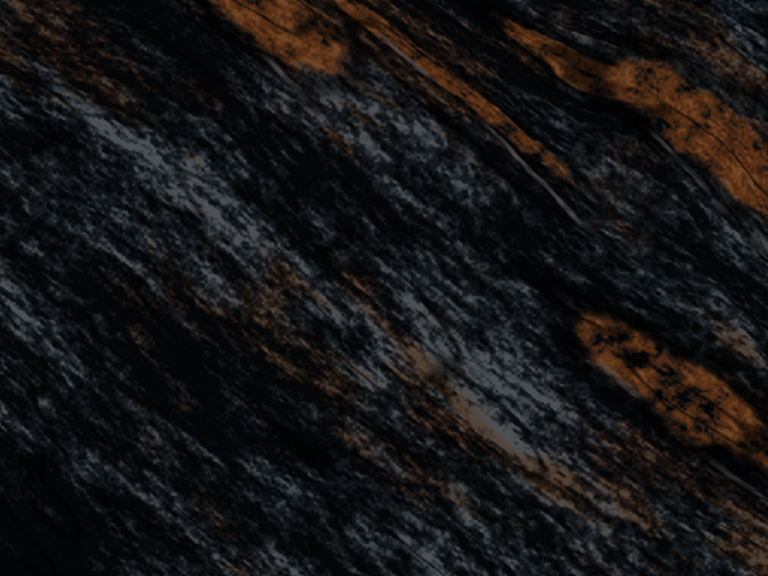
Reproduce this texture procedurally as a Shadertoy shader.

```glsl
const float GRAIN_ANGLE = 0.66;                 // downward tilt of the fibres
const vec3 BLACK  = vec3(0.017, 0.020, 0.028);
const vec3 SLATE  = vec3(0.105, 0.128, 0.150);
const vec3 SILVER = vec3(0.300, 0.315, 0.335);
const vec3 UMBER  = vec3(0.155, 0.105, 0.075);
const vec3 TAUPE  = vec3(0.320, 0.255, 0.205);
const vec3 RUST   = vec3(0.330, 0.175, 0.075);
const vec3 OCHRE  = vec3(0.440, 0.270, 0.140);
const vec3 SEAM   = vec3(0.300, 0.290, 0.300);
const vec2 FIBRE_FREQ = vec2(17.0, 85.0);
const vec2 GRAIN_FREQ = vec2(65.0, 165.0);
const float SPECK_FREQ = 190.0;
const float CALM_WARP = 0.05;
const float FOLD_WARP = 0.15;

// Lenses along the grain: centre (along, across), half length, half width
const int LENS_COUNT = 5;
const vec4 LENSES[LENS_COUNT] = vec4[](
    vec4(-0.22, 1.04, 0.15, 0.060),
    vec4( 0.12, 1.15, 0.31, 0.026),
    vec4( 0.24, 1.34, 0.15, 0.032),
    vec4( 0.52, 1.36, 0.21, 0.075),
    vec4( 0.76, 0.97, 0.25, 0.048));
const vec4 PALE_PATCH = vec4(0.53, 0.80, 0.20, 0.065);

float hash(vec2 p) {
    return fract(sin(dot(p, vec2(127.1, 311.7))) * 43758.5453);
}

float noise(vec2 p) {
    vec2 i = floor(p), f = fract(p);
    f = f * f * (3.0 - 2.0 * f);
    return mix(mix(hash(i), hash(i + vec2(1, 0)), f.x),
               mix(hash(i + vec2(0, 1)), hash(i + vec2(1, 1)), f.x), f.y);
}

float fbm(vec2 p) {
    float sum = 0.0, amp = 0.533;
    for (int i = 0; i < 4; i++) {
        sum += amp * noise(p);
        p = p * 2.03 + vec2(17.3, 9.1);
        amp *= 0.5;
    }
    return sum;
}

float lensRadius(vec2 q, vec4 lens) {
    return length((q - lens.xy) / lens.zw);
}

// Rotates to (along, across) the grain and folds the flow
vec2 flowCoords(vec2 p) {
    float c = cos(GRAIN_ANGLE), s = sin(GRAIN_ANGLE);
    vec2 q = vec2(c * p.x - s * p.y, s * p.x + c * p.y);
    float fold = mix(CALM_WARP, FOLD_WARP, smoothstep(0.8, 1.3, q.y));
    q.y += fold * (noise(q * vec2(3.0, 4.0) + 4.7) - 0.5);
    q.y += 0.25 * fold * (fbm(q * vec2(7.0, 12.0) + 31.0) - 0.5);
    return q;
}

void mainImage(out vec4 fragColor, in vec2 fragCoord) {
    vec2 p = fragCoord / iResolution.y;
    vec2 q = flowCoords(p);

    // Layered texture, from broad bands to fine specks
    float bands = fbm(q * vec2(3.0, 11.0) + 8.0);
    float strands = noise(q * vec2(6.0, 38.0) + 2.0);
    float fibre = noise(q * FIBRE_FREQ);
    float grain = noise(q * GRAIN_FREQ + 13.0);
    float speck = noise(p * SPECK_FREQ);
    float light = 0.34 * bands + 0.13 * strands + 0.20 * fibre
                + 0.20 * grain + 0.13 * speck;

    // Broad light: pale patch, dim lower left corner
    float ragged = 0.9 * (fbm(q * vec2(9.0, 20.0)) - 0.5);
    float patchMask = 1.0 - smoothstep(0.5, 1.2, lensRadius(q, PALE_PATCH) + ragged);
    light += 0.075 * patchMask + 0.12 * (fbm(q * vec2(2.0, 4.5) + 50.0) - 0.5);
    light -= 0.10 * (1.0 - smoothstep(0.05, 0.55, length(p)));

    // Cool and warm minerals
    float warmth = fbm(q * vec2(2.2, 7.0) + 21.0) + 0.22 * (q.y - 0.82)
                 + 0.22 * (noise(q * vec2(12.0, 55.0) + 70.0) - 0.5);
    float warm = smoothstep(0.47, 0.64, warmth) * (1.0 - 0.8 * patchMask);
    vec3 mid = mix(SLATE, UMBER, warm);
    vec3 high = mix(SILVER, TAUPE, warm);
    vec3 color = mix(BLACK, mid, smoothstep(0.40, 0.62, light));
    color = mix(color, high, smoothstep(0.54, 0.72, light));

    // Rusty lenses with dark rims and broken pale seams
    float mottle = fbm(p * vec2(26.0, 32.0));
    float ore = 0.45 * mottle + 0.20 * bands + 0.20 * grain + 0.15 * speck;
    vec3 rust = mix(BLACK, UMBER, smoothstep(0.30, 0.42, ore));
    rust = mix(rust, RUST, smoothstep(0.38, 0.54, ore));
    rust = mix(rust, OCHRE, smoothstep(0.52, 0.68, ore));
    for (int i = 0; i < LENS_COUNT; i++) {
        vec4 lens = LENSES[i];
        float r = lensRadius(q, lens) + ragged;
        float rim = smoothstep(0.8, 1.05, r) * (1.0 - smoothstep(1.1, 1.6, r));
        color *= 1.0 - 0.55 * rim;
        color = mix(color, rust, 1.0 - smoothstep(0.72, 1.02, r));

        float along = (q.x - lens.x - 0.06) / lens.z;
        float offset = abs(q.y - lens.y + 1.15 * lens.w + 0.02 * along);
        float seam = (1.0 - smoothstep(0.002, 0.007, offset))
                   * (1.0 - smoothstep(0.6, 1.1, abs(along)))
                   * smoothstep(0.38, 0.60, noise(q * vec2(8.0, 14.0) + float(i) * 7.0));
        color = mix(color, SEAM * (0.55 + 0.7 * grain), 0.75 * seam);
    }

    // Dark hairline cracks along the grain
    float crack = abs(noise(q * vec2(4.0, 26.0) + 90.0) - 0.5);
    color *= mix(0.45, 1.0, smoothstep(0.0, 0.07, crack));

    fragColor = vec4(color, 1.0);
}
```
